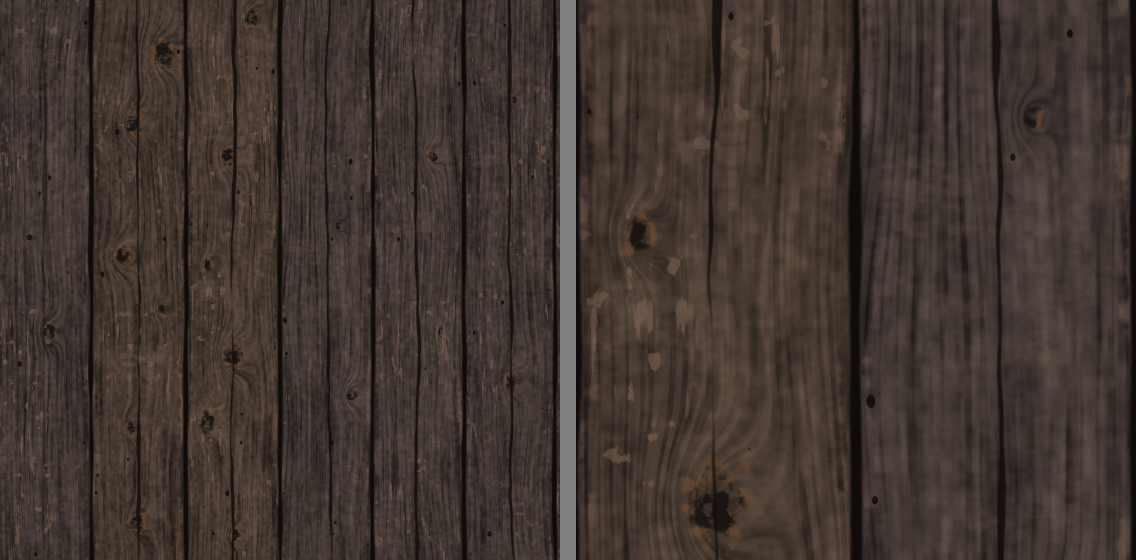
Left: the whole. Right: its middle third, enlarged.
This texture is drawn by a Shadertoy shader. Its source:

```glsl
float hash(vec2 p) {
    return fract(sin(dot(p, vec2(127.1, 311.7))) * 43758.5453);
}

float noise(vec2 p) {
    vec2 i = floor(p), f = fract(p);
    f = f * f * (3.0 - 2.0 * f);
    return mix(mix(hash(i), hash(i + vec2(1, 0)), f.x),
               mix(hash(i + vec2(0, 1)), hash(i + vec2(1, 1)), f.x), f.y);
}

float fbm(vec2 p) {
    float sum = 0.0, amp = 0.533;
    for (int i = 0; i < 4; i++) {
        sum += amp * noise(p);
        p = p * 2.03 + 17.3;
        amp *= 0.5;
    }
    return sum;
}

void mainImage(out vec4 fragColor, in vec2 fragCoord) {
    vec2 uv = fragCoord / iResolution.xy;
    float px = 6.0 / iResolution.x;

    // Six upright planks with slightly uneven seams
    float bow = uv.x - 0.4;
    float x = uv.x * 6.0 + 0.015 - 0.03 * uv.x + 0.2 * bow * bow + 0.018 * (noise(uv * vec2(6, 11)) - 0.5);
    float id = floor(x), f = x - id;
    float edge = min(f, 1.0 - f);
    vec2 q = vec2(f, uv.y * 6.0);
    vec2 seed = id * vec2(13.7, 31.3);
    float knotty = step(abs(id - 1.5), 0.6);

    // Knots push the grain aside; brown planks carry more of them
    float bend = 0.0, core = 0.0, rim = 0.0;
    float count = mix(2.0, 6.0, knotty);
    for (float i = 0.0; i < count; i++) {
        vec2 k = vec2(i + 3.1, id + 5.7);
        vec2 center = vec2(0.2 + 0.6 * hash(k), (i + 0.15 + 0.7 * hash(k + 9.0)) * 6.0 / count);
        float size = mix(0.05, 0.13, hash(k + 21.0)) * mix(0.65, 1.0, knotty);
        float r = length((q - center) * vec2(1.0, 0.75)) / size;
        bend += 2.6 * size * exp(-0.4 * r * r);
        r *= 1.0 + 1.1 * (fbm(q * 16.0 + seed) - 0.5);
        core = max(core, 1.0 - smoothstep(0.5, 0.95, r));
        rim = max(rim, smoothstep(0.5, 0.85, r) * (1.0 - smoothstep(0.9, 1.3, r)));
    }

    // Grain: broad bands, fibres, thin growth lines and fine scratches
    vec2 g = vec2(f + bend + 0.12 * (noise(vec2(f * 2.0, q.y * 0.8) + seed) - 0.5), q.y) + seed;
    float broad = fbm(g * vec2(3.0, 0.5));
    float fibre = fbm(g * vec2(34.0, 1.6));
    float fine = noise(g * vec2(60.0, 9.0));
    float grit = fbm(q * 24.0 + seed);
    float blotch = fbm(q * vec2(5.0, 3.0) + seed);
    float lines = pow(0.5 + 0.5 * sin(g.x * 120.0 + 9.0 * broad), 6.0);
    lines *= smoothstep(0.4, 0.7, noise(q * vec2(4.0, 1.4) + seed + 4.0));
    float split = smoothstep(0.66, 0.8, noise(g * vec2(38.0, 1.3) + 8.0));
    float tone = 1.06 + 0.22 * (broad - 0.5) + 0.6 * (fibre - 0.5) + 0.26 * (fine - 0.5)
               + 0.45 * (grit - 0.5) + 0.3 * (blotch - 0.5) - 0.2 * lines - 0.2 * split;

    vec3 wood = mix(vec3(0.254, 0.213, 0.198), vec3(0.272, 0.220, 0.188), knotty);
    vec3 col = wood * tone * (0.98 + 0.05 * hash(vec2(id, 2.0)));

    // Faint rubbed rectangles
    for (float i = 0.0; i < 3.0; i++) {
        vec2 k = vec2(i + 41.0, id + 2.3);
        vec2 center = vec2(0.25 + 0.5 * hash(k), 6.0 * hash(k + 5.0));
        vec2 extent = mix(vec2(0.14, 0.05), vec2(0.35, 0.18), vec2(hash(k + 8.0), hash(k + 13.0)));
        vec2 b = abs(q - center + 0.06 * (grit - 0.5)) - extent;
        float smear = 1.0 - smoothstep(-0.02, 0.02, max(b.x, b.y));
        smear *= smoothstep(0.4, 0.65, fbm(q * vec2(10, 18) + seed));
        col = mix(col, vec3(0.42, 0.34, 0.29), 0.28 * smear);
    }

    // Pale slivers, small flecks and worn edges
    float chips = smoothstep(0.7, 0.78, fbm(q * vec2(26.0, 4.0) + seed + 6.0));
    chips = max(chips, smoothstep(0.71, 0.77, fbm(q * vec2(13.0, 9.0) + seed + 2.0)));
    chips *= smoothstep(0.4, 0.7, noise(q * vec2(2.5, 1.2) + seed + 1.0));
    col = mix(col, vec3(0.47, 0.37, 0.31), 0.65 * chips);
    float worn = smoothstep(0.5, 0.8, noise(q * vec2(24.0, 3.5) + seed) * (0.6 + 0.8 * grit));
    col += vec3(0.11, 0.085, 0.072) * worn * (1.0 - smoothstep(0.03, 0.11, edge));

    // Knot rims and charred hearts
    col = mix(col, vec3(0.43, 0.28, 0.17), 0.7 * rim * smoothstep(0.45, 0.62, grit));
    col = mix(col, vec3(0.09, 0.07, 0.06), core * mix(0.9, 0.25, smoothstep(0.45, 0.6, grit)));

    // Thin broken crack wandering along the middle of each plank
    float path = 0.5 + 0.1 * (hash(vec2(id, 8.0)) - 0.4)
               + 0.16 * (fbm(vec2(q.y * 0.4, id * 7.0)) - 0.5)
               + 0.012 * (noise(vec2(q.y * 6.0, id)) - 0.5);
    float gap = abs(f - path);
    float open = fbm(vec2(q.y * 1.5, id * 3.0 + 0.5));
    float crackWidth = 0.014 * smoothstep(0.35, 0.8, open);
    float crack = 1.0 - smoothstep(crackWidth, crackWidth + 0.006 + px, gap);
    float depth = mix(0.35, 0.9, clamp(id, 0.0, 1.0)) * smoothstep(0.15, 0.5, open);
    col *= 1.0 - 0.15 * depth * exp(-gap * 30.0);
    col = mix(col, vec3(0.075, 0.055, 0.05), crack * depth);

    // Small nail pits
    vec2 cell = floor(q * 6.0);
    vec2 pit = 0.25 + 0.5 * vec2(hash(cell + seed), hash(cell + seed + 3.0));
    float radius = 0.1 * hash(cell + seed + 7.0);
    float spot = length((fract(q * 6.0) - pit) * vec2(1.0, 0.7));
    float hole = step(0.965, hash(cell + seed + 11.0)) * (1.0 - smoothstep(radius, radius + 6.0 * px, spot));
    col = mix(col, vec3(0.06, 0.045, 0.04), 0.85 * hole);

    // Narrow dark seams with a soft, ragged shadow
    float seamWidth = 0.016 * noise(vec2(q.y * 2.5, floor(x + 0.5) * 5.0)) + 0.008 * (grit - 0.5);
    col *= 1.0 - 0.38 * exp(-edge * 24.0);
    col = mix(vec3(0.06, 0.045, 0.04), col, smoothstep(seamWidth, seamWidth + 0.014 + px, edge));

    fragColor = vec4(clamp(col, 0.0, 1.0), 1.0);
}
```
